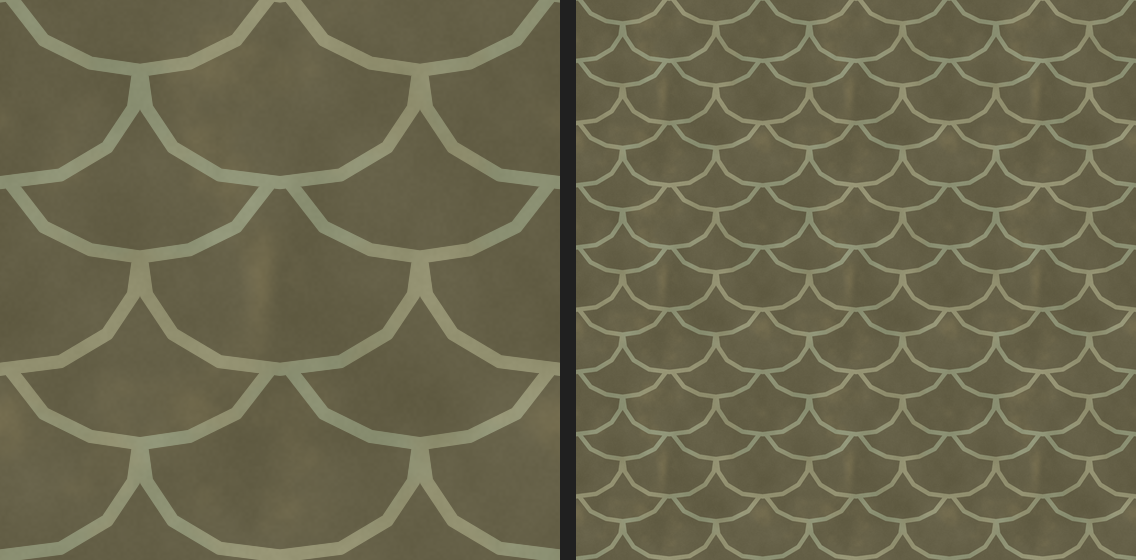
Left, the tile; right, the same tile 3 across and 3 down.
Write a three.js fragment shader that draws this pattern.

```glsl
// Overlapping fish scales outlined by faceted pale bands on a mottled olive ground.
// Two mirrored polylines alternate by half a cell; distance to them gives the bands,
// and wrapping value noise adds cloudy wear, so the square tiles on every side.

varying vec2 vUv;

const vec2 REPEATS = vec2(2.0, 3.0);          // scales across and down
const vec2 WIDE_ORIGIN = vec2(0.0, 0.0072);   // lowest point of a wide arc
const vec2 SHALLOW_ORIGIN = vec2(0.25, 0.2077);
const float HALF_WIDTH = 0.0118;
const float EDGE_SOFTNESS = 0.0011;
const float BELOW_ARC = 0.15;                 // share of a cell kept under each arc

const vec3 GROUND = vec3(0.392, 0.372, 0.275);
const vec3 WARM_STAIN = vec3(0.465, 0.430, 0.305);
const vec3 BAND = vec3(0.568, 0.560, 0.434);
const vec3 BAND_GREEN = vec3(0.550, 0.570, 0.455);
const float GROUND_MOTTLE = 0.06;
const float BAND_MOTTLE = 0.10;
const float GRAIN = 0.012;

float hash(vec2 p) {
  vec3 q = fract(vec3(p.xyx) * 0.1031);
  q += dot(q, q.yzx + 33.33);
  return fract((q.x + q.y) * q.z);
}

// Value noise whose lattice wraps after a whole number of cells
float wrapNoise(vec2 uv, vec2 period, float seed) {
  vec2 p = uv * period;
  vec2 i = floor(p);
  vec2 f = fract(p);
  f = f * f * (3.0 - 2.0 * f);
  vec2 lo = mod(i, period) + seed;
  vec2 hi = mod(i + 1.0, period) + seed;
  return mix(mix(hash(lo), hash(vec2(hi.x, lo.y)), f.x),
             mix(hash(vec2(lo.x, hi.y)), hash(hi), f.x), f.y);
}

float clouds(vec2 uv, vec2 period, float seed) {
  float sum = 0.0;
  float weight = 0.5;
  for (int octave = 0; octave < 5; octave++) {
    sum += weight * wrapNoise(uv, period, seed);
    period *= 2.0;
    seed += 17.0;
    weight *= 0.5;
  }
  return sum / 0.96875;
}

float segmentDistance(vec2 p, vec2 a, vec2 b) {
  vec2 ab = b - a;
  return length(p - a - ab * clamp(dot(p - a, ab) / dot(ab, ab), 0.0, 1.0));
}

// Repeat the canvas around an arc's lowest point and fold left onto right
vec2 foldCell(vec2 uv, vec2 origin) {
  vec2 q = (uv - origin) * REPEATS;
  float x = abs(fract(q.x + 0.5) - 0.5);
  float y = fract(q.y + BELOW_ARC) - BELOW_ARC;
  return vec2(x, y) / REPEATS;
}

// Half of a faceted arc, from its lowest point upward
float arcDistance(vec2 p, vec2 a, vec2 b, vec2 c, vec2 d) {
  float nearest = segmentDistance(p, vec2(0.0), a);
  nearest = min(nearest, segmentDistance(p, a, b));
  nearest = min(nearest, segmentDistance(p, b, c));
  return min(nearest, segmentDistance(p, c, d));
}

float bandDistance(vec2 uv) {
  float wide = arcDistance(foldCell(uv, WIDE_ORIGIN),
    vec2(0.1081, 0.0137), vec2(0.1914, 0.0632),
    vec2(0.2383, 0.1335), vec2(0.2474, 0.1979));
  float shallow = arcDistance(foldCell(uv, SHALLOW_ORIGIN),
    vec2(0.0885, 0.0130), vec2(0.1719, 0.0540),
    vec2(0.2259, 0.1237), vec2(0.2331, 0.1328));
  return min(wide, shallow) - HALF_WIDTH;
}

void main() {
  // Cloudy wear at several scales
  float broad = clouds(vUv, vec2(4.0), 3.0);
  float fine = clouds(vUv, vec2(9.0, 7.0), 41.0);
  float grain = wrapNoise(vUv, vec2(170.0), 7.0) - 0.5;

  // Ground with faint warm stains
  float stain = smoothstep(0.56, 0.84, broad) * smoothstep(0.25, 0.7, fine);
  vec3 ground = mix(GROUND, WARM_STAIN, stain);
  ground += GROUND_MOTTLE * (fine - 0.5);

  // Bands with their own tint and brightness drift
  float tint = smoothstep(0.4, 0.7, clouds(vUv, vec2(5.0), 83.0));
  vec3 band = mix(BAND, BAND_GREEN, tint);
  band += BAND_MOTTLE * (fine - 0.5) + 0.04 * (broad - 0.5);

  float cover = 1.0 - smoothstep(-EDGE_SOFTNESS, EDGE_SOFTNESS, bandDistance(vUv));
  gl_FragColor = vec4(mix(ground, band, cover) + GRAIN * grain, 1.0);
}
```
